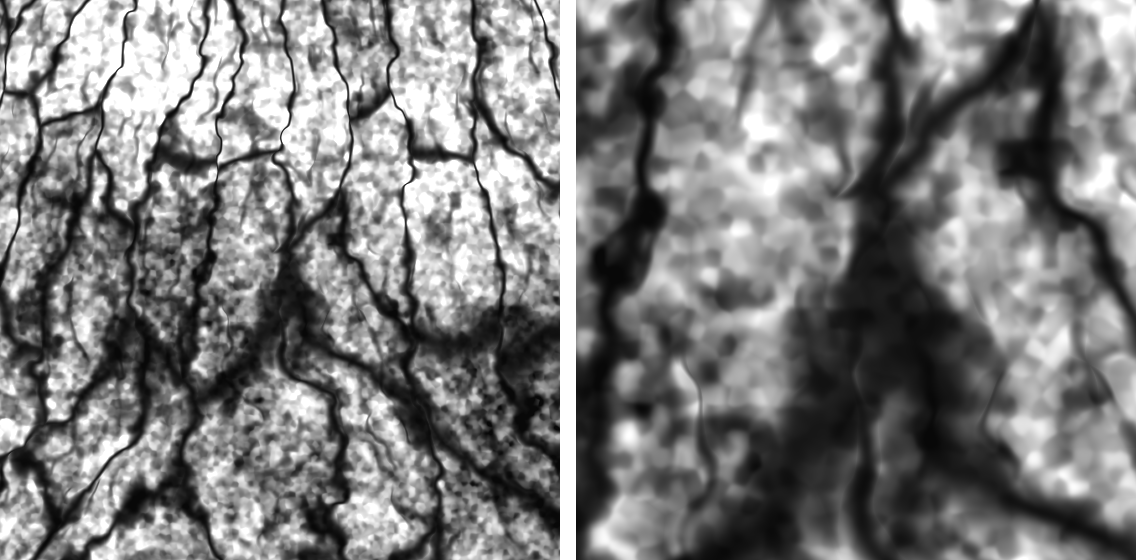
Left, the full canvas; right, a detail of the centre.
Reproduce this texture procedurally as a WebGL 1 fragment shader.

```glsl
precision highp float;
uniform vec2 u_resolution;

#define PLATES vec2(7.5, 2.8)
#define FISSURES vec2(18.0, 6.5)
#define STREAKS vec2(42.0, 14.0)
#define BLOTCHES 3.2
#define ROSETTES 24.0
#define GRAIN 62.0
#define FLECKS 108.0
#define FAN 0.7
#define CRACK_WIDTH 0.2
#define CRACK_DEPTH 0.87
#define FISSURE_DEPTH 0.5
#define BRIGHTNESS 0.69

vec2 hash2(vec2 p) {
  vec3 q = fract(p.xyx * vec3(0.1031, 0.1030, 0.0973));
  q += dot(q, q.yzx + 33.33);
  return fract((q.xx + q.yz) * q.zy);
}

// Cellular noise: x = nearest distance, y = gap to a cell border,
// z = smoothly blended cell value centred on zero
vec3 cells(vec2 p) {
  vec2 corner = floor(p);
  vec2 local = p - corner;
  float first = 9.0;
  float second = 9.0;
  float total = 0.0;
  float weights = 0.0;
  for (int j = -1; j <= 1; j++) {
    for (int i = -1; i <= 1; i++) {
      vec2 offset = vec2(float(i), float(j));
      vec2 id = corner + offset;
      vec2 toSeed = offset + 0.1 + 0.8 * hash2(id) - local;
      float d2 = dot(toSeed, toSeed);
      float d = sqrt(d2);
      second = min(second, max(first, d));
      first = min(first, d);
      float weight = exp(-4.5 * d2);
      total += weight * hash2(id + 57.0).x;
      weights += weight;
    }
  }
  return vec3(first, second - first, total / weights - 0.5);
}

// Fan the vertical grain outward, then make its course ragged
vec2 barkFlow(vec2 uv) {
  vec2 flow = uv;
  flow.x += FAN * (uv.x - 0.5) * (uv.y - 0.5);
  flow.x += 0.08 * cells(uv * 5.0 + 11.0).z;
  flow.x += 0.032 * cells(uv * 16.0 + 23.0).z;
  flow.x += 0.018 * cells(uv * 40.0 + 37.0).z;
  flow.y += 0.12 * cells(uv * 7.0 + 91.0).z;
  return flow;
}

void main() {
  vec2 uv = gl_FragCoord.xy / u_resolution.y;
  vec2 flow = barkFlow(uv);

  float blotch = cells(uv * BLOTCHES + 5.0).z;
  vec3 plate = cells(flow * PLATES + 3.0);
  vec3 fissure = cells(flow * FISSURES + 71.0);
  float streak = cells(flow * STREAKS + 19.0).z;
  vec3 rosette = cells(uv * ROSETTES + 43.0);
  float grain = cells(uv * GRAIN + 29.0).z;
  float fleck = cells(uv * FLECKS + 13.0).z;

  // Lit bark surface with lichen rings and fine grain
  float ring = 1.0 - smoothstep(0.0, 0.28, abs(rosette.x - 0.36));
  float tone = BRIGHTNESS + 0.1 * (uv.y - 0.5);
  tone += 0.6 * blotch + 0.3 * plate.z + 0.38 * streak;
  tone += 0.48 * grain + 0.42 * fleck + 0.1 * (ring - 0.5);

  // Deep cracks between plates, widest in the shaded blotches
  float ragged = 1.0 - 1.6 * blotch - 1.1 * rosette.z - 0.7 * grain;
  float crack = smoothstep(0.0, CRACK_WIDTH * max(ragged, 0.35), plate.y);
  tone *= mix(1.0 - CRACK_DEPTH, 1.0, crack);

  // Shallow fissures that come and go along the plates
  float split = 1.0 - smoothstep(0.0, 0.3 * (1.0 - grain), fissure.y);
  float presence = smoothstep(-0.2, 0.2, -rosette.z - 0.5 * streak);
  tone *= 1.0 - FISSURE_DEPTH * presence * split;

  gl_FragColor = vec4(vec3(clamp(tone, 0.03, 1.0)), 1.0);
}
```
